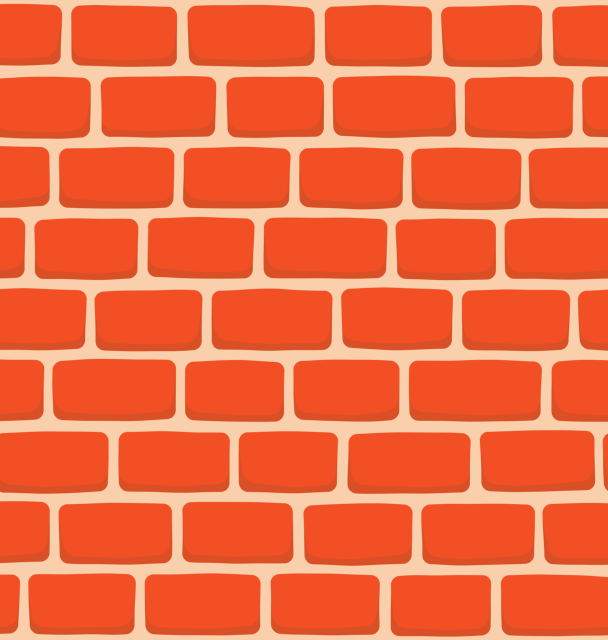
Give the GLSL for this pattern, as a Shadertoy shader.

```glsl
// Cartoon brick wall: nine staggered courses of rounded, hand-cut bricks with shaded lower edges
#define COURSES 9.0
#define PITCH 1.70         // mean brick spacing, in course heights
#define JOINT_JITTER 0.20  // shift of upright joints, in pitches
#define HALF_JOINT 0.068
#define HALF_HEIGHT 0.432
#define CORNER 0.12
#define WOBBLE 0.022
#define SHADE_DEPTH 0.095
#define SIDE_SHADE 0.085
#define MORTAR vec3(0.98, 0.81, 0.67)
#define FACE vec3(0.95, 0.31, 0.14)
#define SHADE vec3(0.85, 0.31, 0.15)

// Stagger of each course from the top, in pitches
const float STAGGER[9] = float[9](0.56, 0.79, 0.44, 0.24, 0.76, 0.43, 0.87, 0.48, 0.15);

vec2 hash2(vec2 p) {
    vec3 q = fract(p.xyx * vec3(0.1031, 0.1030, 0.0973));
    q += dot(q, q.yzx + 33.33);
    return fract((q.xx + q.yz) * q.zy);
}

float gradientAt(vec2 cell, vec2 offset) {
    return dot(hash2(cell) * 2.0 - 1.0, offset);
}

float gradientNoise(vec2 p) {
    vec2 i = floor(p), f = p - i;
    vec2 u = f * f * f * (f * (f * 6.0 - 15.0) + 10.0);
    vec2 e = vec2(0.0, 1.0);
    return mix(mix(gradientAt(i, f), gradientAt(i + e.yx, f - e.yx), u.x),
               mix(gradientAt(i + e.xy, f - e.xy), gradientAt(i + e.yy, f - e.yy), u.x), u.y);
}

float roundedBox(vec2 p, vec2 halfSize, float radius) {
    vec2 q = abs(p) - halfSize + radius;
    return length(max(q, 0.0)) + min(max(q.x, q.y), 0.0) - radius;
}

// Position of an upright joint, in pitches
float joint(float index, float course) {
    return index + JOINT_JITTER * (hash2(vec2(index + 17.0, course + 5.0)).x - 0.5);
}

void mainImage(out vec4 fragColor, in vec2 fragCoord) {
    float pixel = COURSES / iResolution.y;
    vec2 p = fragCoord * pixel;
    float down = COURSES - p.y;
    float course = clamp(floor(down), 0.0, COURSES - 1.0);

    // Find the brick between two joints
    float along = p.x / PITCH - STAGGER[int(course)];
    float index = floor(along);
    if (along < joint(index, course)) index -= 1.0;
    else if (along > joint(index + 1.0, course)) index += 1.0;
    float left = joint(index, course), right = joint(index + 1.0, course);

    // Brick-centred coordinates with small variations per brick
    vec2 id = vec2(index + 41.0, course + 23.0);
    vec2 cut = hash2(id) - 0.5;
    vec2 lean = hash2(id + 71.0) - 0.5;
    vec2 sides = hash2(id + 139.0);
    float halfWidth = 0.5 * (right - left) * PITCH - HALF_JOINT + 0.025 * cut.x;
    vec2 b = vec2((along - 0.5 * (left + right)) * PITCH, course + 0.5 - down);
    b.y += 0.035 * cut.y;

    // Outline: leaning sides, bowed edges and soft wobble
    vec2 w = b;
    w.x += 0.035 * lean.x * b.y;
    w.y += 0.02 * lean.y * b.x;
    vec2 seed = id * 7.3;
    w += WOBBLE * vec2(gradientNoise(b * 1.6 + seed), gradientNoise(b * 1.6 + seed + 31.7));
    float t = clamp(w.x / halfWidth, -1.0, 1.0);
    vec2 size = vec2(halfWidth + 0.015 * w.y, HALF_HEIGHT - 0.02 * t * t);
    float brick = roundedBox(w, size, CORNER);

    // Lit face: raised curved base, sides narrowing downward
    float base = -HALF_HEIGHT + SHADE_DEPTH + 0.05 * t * t + 0.05 * lean.x * t;
    float taper = smoothstep(0.38, -0.35, w.y);
    vec2 inset = SIDE_SHADE * taper * (0.2 + 0.8 * sides);
    vec2 faceCentre = vec2(0.5 * (inset.x - inset.y), 0.5 * (base + 0.7));
    vec2 faceSize = vec2(halfWidth + 0.01 - 0.5 * (inset.x + inset.y), 0.5 * (0.7 - base));
    float face = roundedBox(w - faceCentre, faceSize, 0.15);

    // Paint with smoothed edges
    float edge = 0.75 * pixel;
    vec3 colour = mix(FACE, SHADE, smoothstep(-edge, edge, face));
    colour = mix(colour, MORTAR, smoothstep(-edge, edge, brick));
    fragColor = vec4(colour, 1.0);
}
```
